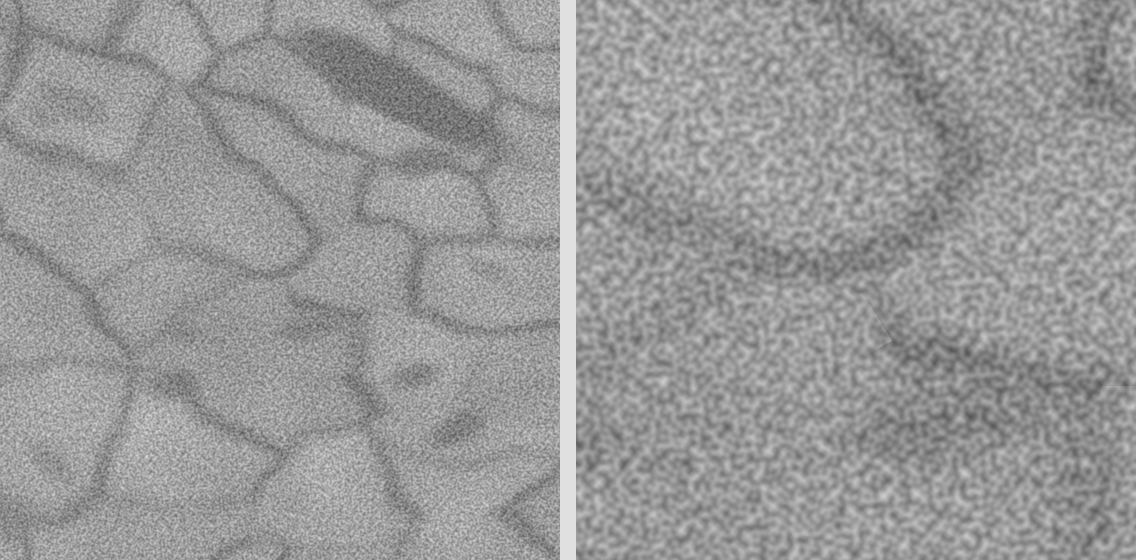
Left, the full canvas; right, a detail of the centre.
This texture is drawn by a WebGL 2 fragment shader. Its source:

```glsl
#version 300 es
precision highp float;
// Grainy grey micrograph of tissue: pale cells, soft dark membranes and dense bodies.

uniform vec2 u_resolution;
out vec4 fragColor;

const float CELL_GREY = 0.622;
const vec2 CELL_DENSITY = vec2(4.3, 6.6);

vec2 hash2(vec2 p) {
  vec3 h = fract(p.xyx * vec3(0.1031, 0.1030, 0.0973));
  h += dot(h, h.yzx + 33.33);
  return fract((h.xx + h.yz) * h.zy);
}

mat2 rotation(float angle) {
  float c = cos(angle), s = sin(angle);
  return mat2(c, s, -s, c);
}

// Dot product of a random unit gradient with the offset from its corner.
float cornerSlope(vec2 corner, vec2 offset) {
  float angle = 6.28318 * hash2(corner + 57.0).x;
  return dot(vec2(cos(angle), sin(angle)), offset);
}

float gradientNoise(vec2 p) {
  vec2 i = floor(p), f = fract(p);
  vec2 u = f * f * f * (f * (f * 6.0 - 15.0) + 10.0);
  vec2 e = vec2(1.0, 0.0);
  float low = mix(cornerSlope(i, f), cornerSlope(i + e, f - e), u.x);
  float high = mix(cornerSlope(i + e.yx, f - e.yx), cornerSlope(i + 1.0, f - 1.0), u.x);
  return mix(low, high, u.y);
}

float fractalNoise(vec2 p) {
  float sum = 0.0, amplitude = 1.0;
  for (int i = 0; i < 3; i++) {
    sum += amplitude * gradientNoise(p);
    p = rotation(0.6) * p * 2.0 + 13.7;
    amplitude *= 0.5;
  }
  return sum;
}

vec2 cellSite(vec2 id) {
  return id + 0.5 + 0.85 * (hash2(id + 21.0) - 0.5);
}

// Returns membrane darkness (x) and a random shade of the cell (y).
vec2 cells(vec2 p, vec2 density, float width) {
  vec2 q = p * density, base = floor(q), nearest = base;
  float best = 1e3;
  for (int y = -2; y <= 2; y++)
    for (int x = -2; x <= 2; x++) {
      vec2 id = base + vec2(x, y);
      float d = length(cellSite(id) - q);
      if (d < best) { best = d; nearest = id; }
    }
  vec2 site = cellSite(nearest);
  float membrane = 0.0;
  for (int y = -2; y <= 2; y++)
    for (int x = -2; x <= 2; x++) {
      if (x == 0 && y == 0) continue;
      vec2 id = nearest + vec2(x, y), other = cellSite(id);
      vec2 normal = normalize(other - site);
      float d = dot(0.5 * (site + other) - q, normal) / length(normal * density);
      float strength = smoothstep(0.0, 0.5, hash2(id + nearest + 5.0).x);
      membrane = max(membrane, strength * exp(-d * d / (width * width)));
    }
  return vec2(membrane, hash2(nearest + 71.0).y);
}

// Soft-edged ellipse, 1 inside and 0 outside.
float denseBody(vec2 p, vec2 centre, vec2 radii, float angle, float softness) {
  vec2 q = rotation(-angle) * (p - centre);
  float d = (length(q / radii) - 1.0) * radii.y;
  return 1.0 - smoothstep(-softness, softness, d);
}

float scatteredBodies(vec2 p) {
  float cover = 0.0;
  for (int i = 0; i < 12; i++) {
    vec2 place = hash2(vec2(float(i), 9.0)), shape = hash2(vec2(float(i), 37.0));
    vec2 radii = mix(vec2(0.025, 0.012), vec2(0.065, 0.03), shape.x);
    float angle = mix(-0.7, 0.4, shape.y);
    float body = denseBody(p, place, radii, angle, 0.014);
    cover = max(cover, body * mix(0.45, 0.9, shape.y));
  }
  return cover;
}

// Fans the cell rows: falling to the right at the top, rising at the bottom.
vec2 fan(vec2 p) {
  return vec2(p.x, p.y + mix(-0.22, 0.45, p.y) * (p.x - 0.5));
}

void main() {
  vec2 p = gl_FragCoord.xy / u_resolution.y;
  vec2 wander = vec2(fractalNoise(p * 4.0 + 3.1), fractalNoise(p * 4.0 + 41.3));

  // Cells and membranes
  vec2 tissue = cells(fan(p) + 0.055 * wander, CELL_DENSITY, 0.0145);
  float grey = CELL_GREY + 0.04 * (tissue.y - 0.5);
  grey += 0.055 * fractalNoise(p * 6.0 + 17.0);
  grey -= 0.115 * tissue.x;

  // Dense bodies
  vec2 bent = p + 0.025 * wander;
  float longBody = denseBody(bent, vec2(0.72, 0.84), vec2(0.21, 0.048), -0.49, 0.013);
  grey = mix(grey, 0.465, longBody);
  grey = mix(grey, min(grey, 0.49), scatteredBodies(bent));

  // Fine grain
  grey += 0.23 * gradientNoise(rotation(0.7) * p * 215.0 + 300.0);
  grey += 0.11 * gradientNoise(rotation(0.3) * p * 115.0 + 500.0);
  fragColor = vec4(vec3(clamp(grey, 0.0, 1.0)), 1.0);
}
```
